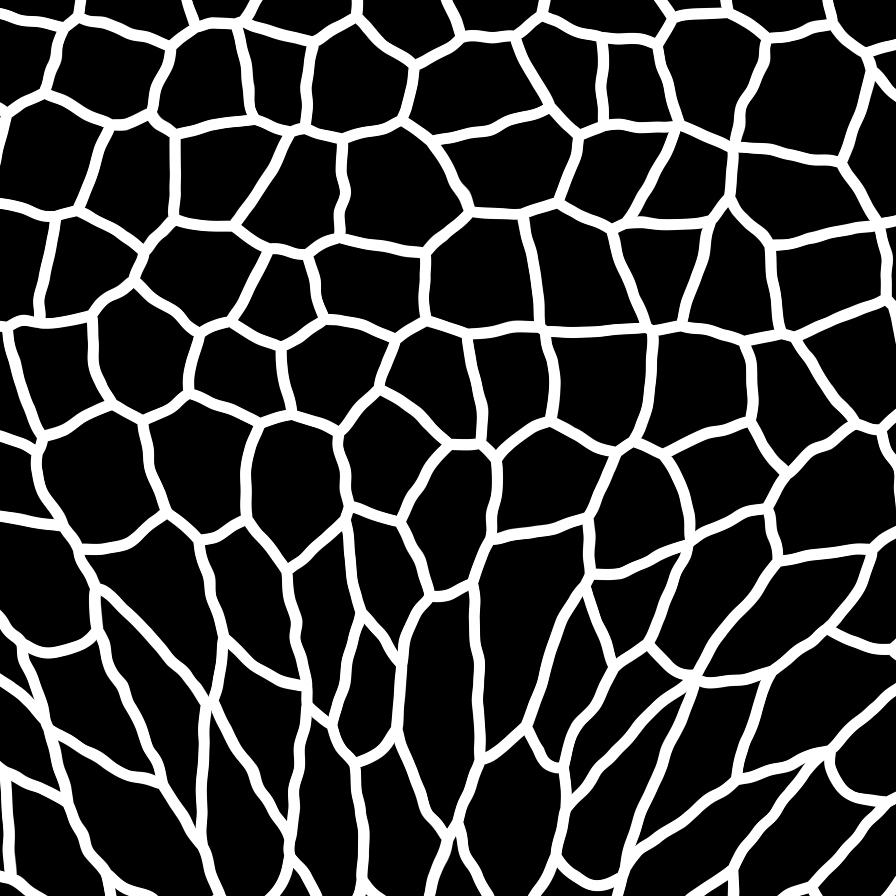
A WebGL 2 fragment shader for this pattern:

```glsl
#version 300 es
precision highp float;

// White cell walls on black: rounded cells above, long cells fanning out below.
// An anisotropic Voronoi diagram whose metric turns and stretches over the canvas;
// dividing by the gradient of the wall function keeps the wall width even.

#define WALL_WIDTH 0.0125
#define COLUMNS 9.7
#define ROWS_BASE 6.8
#define ROWS_GROWTH 1.6
#define JITTER 0.72
#define FAN_CENTER 0.42
#define FAN_SPREAD 1.8
#define STRETCH_LOW 2.8
#define STRETCH_HIGH 0.88
#define WOBBLE 0.011
#define REACH 3

uniform vec2 u_resolution;
out vec4 fragColor;

const vec3 CELL_COLOR = vec3(0.0);
const vec3 WALL_COLOR = vec3(1.0);

// Grid position of a point and the local metric for grid offsets
struct Frame {
    vec2 grid;
    mat2 metric;
};

vec2 hash2(vec2 p) {
    vec2 k = vec2(dot(p, vec2(127.1, 311.7)), dot(p, vec2(269.5, 183.3)));
    return fract(sin(k) * 43758.5453);
}

// Smooth two-channel value noise, centred on zero
vec2 noise2(vec2 p) {
    vec2 i = floor(p);
    vec2 f = fract(p);
    f = f * f * (3.0 - 2.0 * f);
    vec2 low = mix(hash2(i), hash2(i + vec2(1.0, 0.0)), f.x);
    vec2 high = mix(hash2(i + vec2(0.0, 1.0)), hash2(i + 1.0), f.x);
    return mix(low, high, f.y) - 0.5;
}

Frame frameAt(vec2 p) {
    // Uneven walls
    vec2 q = p + WOBBLE * (noise2(p * 17.0) + 0.5 * noise2(p * 42.0 + 9.0));

    // Fan direction and elongation
    float tilt = FAN_SPREAD * (q.x - FAN_CENTER);
    vec2 along = vec2(sin(tilt), cos(tilt));
    vec2 across = vec2(along.y, -along.x);
    float stretch = mix(STRETCH_LOW, STRETCH_HIGH, smoothstep(0.2, 0.62, q.y));
    across *= sqrt(stretch);
    along /= sqrt(stretch);

    // Rows grow denser towards the top
    vec2 density = vec2(COLUMNS, ROWS_BASE + 2.0 * ROWS_GROWTH * q.y);
    Frame frame;
    frame.grid = vec2(COLUMNS * q.x, (ROWS_BASE + ROWS_GROWTH * q.y) * q.y);
    frame.metric = mat2(vec2(across.x, along.x) / density.x,
                        vec2(across.y, along.y) / density.y);
    return frame;
}

// Jittered seed, with every other row shifted by half a column
vec2 seedOf(vec2 cell) {
    vec2 stagger = vec2(0.5 * mod(cell.y, 2.0), 0.0);
    return cell + 0.5 + stagger + JITTER * (hash2(cell + 31.0) - 0.5);
}

float squaredDistance(Frame frame, vec2 seed) {
    vec2 d = frame.metric * (frame.grid - seed);
    return dot(d, d);
}

// Canvas distance from p to the nearest cell wall
float wallDistance(vec2 p) {
    const float STEP = 0.002;
    Frame here = frameAt(p);
    Frame right = frameAt(p + vec2(STEP, 0.0));
    Frame above = frameAt(p + vec2(0.0, STEP));
    vec2 base = floor(here.grid);

    // Owning seed
    vec2 owner = base;
    float nearest = 1e6;
    for (int j = -REACH; j <= REACH; j++) {
        for (int i = -REACH; i <= REACH; i++) {
            vec2 cell = base + vec2(i, j);
            float d = squaredDistance(here, seedOf(cell));
            if (d < nearest) {
                nearest = d;
                owner = cell;
            }
        }
    }
    vec2 ownSeed = seedOf(owner);
    float ownRight = squaredDistance(right, ownSeed);
    float ownAbove = squaredDistance(above, ownSeed);

    // Closest wall shared with a neighbour
    float wall = 1.0;
    for (int j = -REACH; j <= REACH; j++) {
        for (int i = -REACH; i <= REACH; i++) {
            vec2 cell = base + vec2(i, j);
            if (cell == owner) continue;
            vec2 seed = seedOf(cell);
            float gap = squaredDistance(here, seed) - nearest;
            vec2 ahead = vec2(squaredDistance(right, seed) - ownRight,
                              squaredDistance(above, seed) - ownAbove);
            float slope = length(ahead - gap) / STEP;
            wall = min(wall, gap / max(slope, 1e-5));
        }
    }
    return wall;
}

void main() {
    vec2 p = gl_FragCoord.xy / u_resolution.y;
    float softness = 0.6 / u_resolution.y;
    float edge = wallDistance(p) - 0.5 * WALL_WIDTH;
    float wall = 1.0 - smoothstep(-softness, softness, edge);
    fragColor = vec4(mix(CELL_COLOR, WALL_COLOR, wall), 1.0);
}
```
